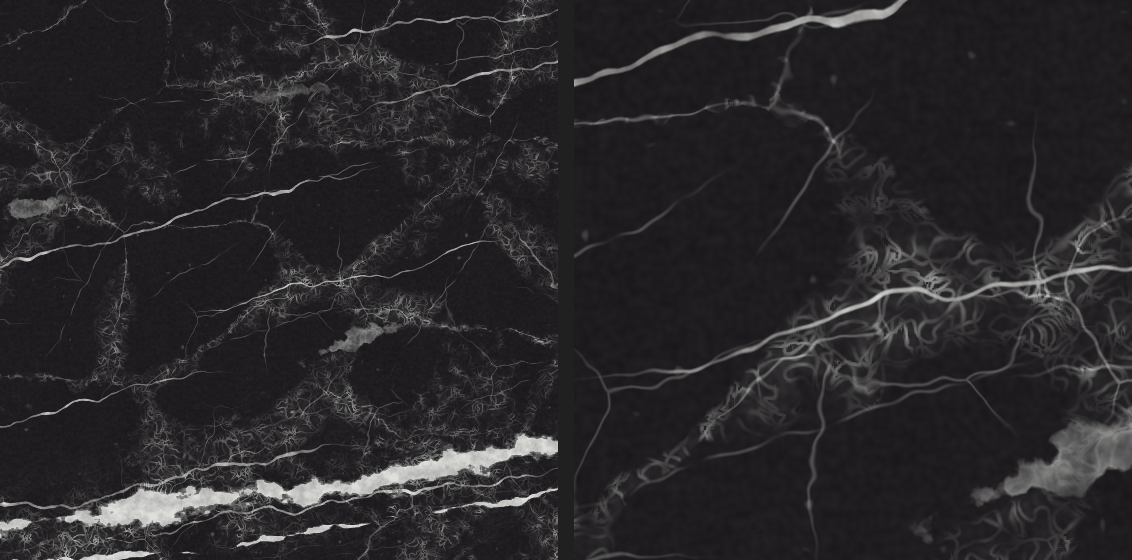
Left: the whole. Right: its middle third, enlarged.
This texture is drawn by a WebGL 2 fragment shader. Its source:

```glsl
#version 300 es
precision highp float;
// Black brecciated marble: dark clasts, webbed grey bands, jagged hairlines, pale
// veins and a broken white seam, from warped gradient noise and Voronoi borders.
uniform vec2 u_resolution;
out vec4 fragColor;

vec2 hash2(vec2 cell) {
  const uint k = 1664525u;
  uvec2 q = uvec2(ivec2(cell) + 4096) * k + 12345u;
  q.x += q.y * k; q.y += q.x * k; q ^= q >> 16u;
  q.x += q.y * k; q.y += q.x * k; q ^= q >> 16u;
  return vec2(q & 65535u) / 65535.0;
}
float corner(vec2 cell, vec2 offset) {
  float a = 6.2832 * hash2(cell).x;
  return dot(vec2(cos(a), sin(a)), offset);
}
float noise(vec2 p) {
  vec2 i = floor(p), f = p - i, e = vec2(1, 0);
  vec2 u = f * f * f * (f * (f * 6.0 - 15.0) + 10.0);
  return 1.4 * mix(mix(corner(i, f), corner(i + e, f - e), u.x),
                   mix(corner(i + e.yx, f - e.yx), corner(i + 1.0, f - 1.0), u.x), u.y);
}
mat2 turn(float a) { return mat2(cos(a), -sin(a), sin(a), cos(a)); }
float fbm(vec2 p) {
  float sum = 0.0, amp = 0.6;
  for (int i = 0; i < 4; i++, amp *= 0.5) {
    sum += amp * noise(p);
    p = turn(0.6) * p * 2.1 + 13.7;
  }
  return sum;
}
// Distance to the nearest Voronoi border
float border(vec2 p) {
  vec2 cell = floor(p), f = p - cell, home = vec2(0), near = vec2(9);
  for (int k = 0; k < 9; k++) {
    vec2 g = vec2(k % 3 - 1, k / 3 - 1), r = g + hash2(cell + g) - f;
    if (dot(r, r) < dot(near, near)) { near = r; home = g; }
  }
  float d = 9.0;
  for (int k = 0; k < 25; k++) {
    vec2 g = home + vec2(k % 5 - 2, k / 5 - 2), r = g + hash2(cell + g) - f, s = r - near;
    if (dot(s, s) > 1e-5) d = min(d, dot(0.5 * (r + near), normalize(s)));
  }
  return d;
}
float stroke(float d, float width) {
  float soft = max(0.0013, 0.65 / u_resolution.y);
  return 1.0 - smoothstep(width - 0.5 * soft, width + soft, d);
}
// Even, crisp line along the zero level of a field
float fiber(float field) {
  float slope = u_resolution.y * length(vec2(dFdx(field), dFdy(field)));
  return stroke(abs(field) / max(slope, 12.0), 0.0008);
}
// Fine tangled, broken filaments
float webbing(vec2 p) {
  vec2 s = p + 0.008 * vec2(noise(p * 48.0), noise(p * 48.0 + 9.0));
  float shards = stroke(border(s * 34.0) / 34.0, 0.0008);
  float threads = max(fiber(fbm(s * 24.0)), 0.8 * fiber(noise(s * vec2(58, 70) + 31.0)));
  return max(threads, 0.8 * shards) * clamp(0.7 + 0.9 * noise(p * 55.0 + 77.0), 0.1, 1.3);
}
void main() {
  vec2 p = gl_FragCoord.xy / u_resolution.y;
  vec2 jag = vec2(noise(p * 32.0), noise(p * 32.0 + 5.0)) + 0.5 * vec2(noise(p * 75.0), noise(p * 75.0 + 8.0));
  vec2 q = p + 0.045 * vec2(fbm(p * 5.0), fbm(p * 5.0 + 17.0)) + 0.005 * jag;
  float web = webbing(p), cloud = fbm(p * 10.0 + 40.0), grit = fbm(p * 42.0 + 11.0);
  float grain = noise(p * 190.0);
  // Dark ground with grain and stray flecks
  float tone = 0.113 + 0.01 * cloud + 0.016 * grain + 0.01 * noise(p * vec2(70, 110));
  tone += 0.15 * smoothstep(0.65, 0.9, noise(p * 75.0 + 90.0));
  // Webbed bands and drifting patches between the clasts
  float edge = border(turn(0.35) * q * vec2(3.3, 4.3) + 5.0) / 3.8;
  float spread = smoothstep(-0.3, 0.4, fbm(p * 2.4 + 21.0)), width = 0.004 + 0.06 * spread * spread;
  float band = 1.0 - smoothstep(0.35 * width, width, edge + 0.02 * cloud + 0.014 * grit);
  float patchy = 0.7 * smoothstep(0.12, 0.42, fbm(q * 3.2 + 52.0) + 0.3 * grit);
  float density = smoothstep(-0.4, 0.45, cloud + 0.7 * grit);
  tone += max(band, patchy) * (0.01 + density * (0.05 + 0.03 * grain) + web * (0.09 + 0.28 * density));
  // Cracks along clast borders
  tone += 0.24 * stroke(edge, 0.0007) * smoothstep(-0.3, 0.4, noise(p * 12.0 + 3.0));
  float small = border(turn(-0.5) * q * vec2(6.0, 8.0) + 30.0) / 7.0;
  tone += 0.2 * stroke(small, 0.0005) * smoothstep(-0.1, 0.5, noise(p * 6.0 + 60.0));
  // Slanting hairlines
  for (int i = 0; i < 26; i++) {
    float id = float(i);
    vec2 h = hash2(vec2(id, 71)), c = hash2(vec2(id, 37));
    vec2 r = turn(mix(0.1, 1.2, h.x * h.x)) * (p - c);
    float d = abs(r.y + 0.011 * noise(vec2(r.x * 13.0, id * 5.3)) + 0.004 * noise(vec2(r.x * 50.0, id * 3.7)));
    float reach = 0.07 + 0.17 * h.y, gaps = smoothstep(-0.5, 0.2, noise(vec2(r.x * 34.0, id * 2.9)));
    tone += (0.08 + 0.24 * c.y) * gaps * stroke(d, 0.0006) * (1.0 - smoothstep(0.3 * reach, reach, abs(r.x)));
  }
  // Cloudy grey lenses with frayed rims
  for (int i = 0; i < 4; i++) {
    vec2 h = hash2(vec2(i, 113)), c = vec2(h.x, (float(i) + 0.3 + 0.6 * h.y) / 4.0);
    vec2 r = turn(0.15 + 0.5 * h.y) * (q - c) / vec2(0.05 + 0.06 * h.x, 0.016);
    float body = 1.0 - smoothstep(0.7, 1.0, length(r) + 0.9 * cloud + 0.8 * grit);
    tone = mix(tone, 0.32 + 0.25 * h.y + 0.3 * grit + 0.04 * grain + 0.1 * web, 0.85 * body);
  }
  // Pale veins rising to the right
  for (int i = 0; i < 7; i++) {
    float id = float(i);
    vec2 h = hash2(vec2(id, 9)), g = hash2(vec2(id, 23));
    float y = (id + 0.2 + 0.6 * h.x) / 7.0 + (0.13 + 0.2 * h.y) * (p.x - 0.5) + 0.05 * fbm(vec2(p.x * 4.0, id * 7.3));
    y += 0.005 * noise(vec2(p.x * 28.0, id * 3.1)) + 0.0025 * jag.y;
    float reach = 0.25 + 0.4 * g.y, fade = 1.0 - smoothstep(0.6 * reach, reach, abs(p.x - g.x));
    float swell = clamp(0.5 + 0.5 * noise(vec2(p.x * 9.0, id * 4.7)) + 0.5 * grit, 0.0, 1.0);
    float vein = stroke(0.96 * abs(p.y - y), (0.0005 + 0.0042 * swell * g.y) * fade);
    tone = mix(tone, 0.48 + 0.38 * swell, vein * fade * (0.5 + 0.5 * swell));
  }
  // Broken white seam and its thin companion, wrapped in wisps
  for (int i = 0; i < 2; i++) {
    float id = float(i), thin = 1.0 - 0.75 * id;
    float y = 0.055 + 0.14 * p.x + 0.04 * fbm(vec2(p.x * 3.5, 2.6 + id * 9.0)) - id * 0.075 + 0.003 * jag.y;
    float seam = abs(p.y - y) - thin * (0.01 + 0.026 * noise(vec2(p.x * 6.0, 8.4 + id)));
    seam += thin * (0.028 * fbm(p * vec2(17, 34)) + 0.016 * grit);
    tone += exp(-26.0 * max(seam, 0.0)) * density * (0.02 + 0.26 * web) * thin;
    tone = mix(tone, 0.44 + 0.25 * grit + 0.1 * web, 0.75 * (1.0 - smoothstep(0.0, 0.006 * thin, seam)));
    tone = mix(tone, 0.8 + 0.2 * grit + 0.03 * grain, 1.0 - smoothstep(-0.004 * thin, 0.0, seam));
  }
  vec3 tint = mix(vec3(0.004, -0.006, 0.006), vec3(0.0, 0.008, -0.012), tone);
  fragColor = vec4(clamp(min(tone, 0.87) + tint, 0.0, 1.0), 1.0);
}
```
